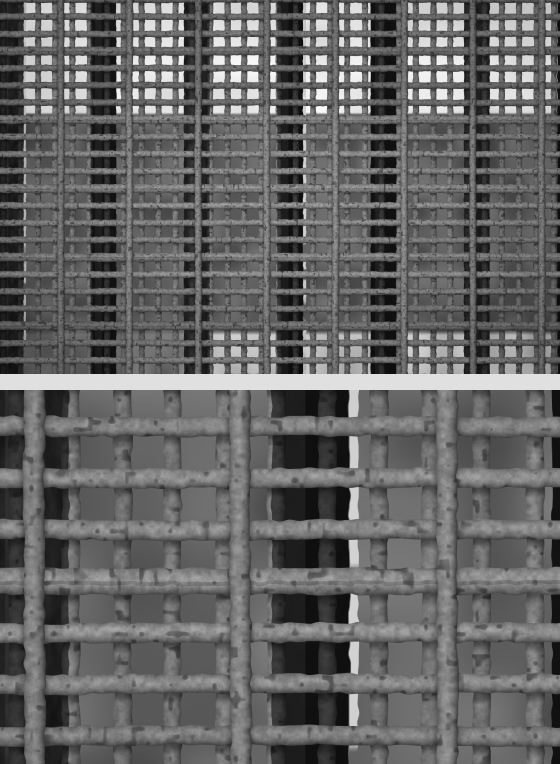
Top, the full canvas; bottom, a detail of the centre.
This texture is drawn by a Shadertoy shader. Its source:

```glsl
#define PITCH 0.1227        // spacing of front uprights, in canvas widths
#define UPRIGHT_PHASE 0.1085
#define ROW_PHASE 0.0859    // height of the lowest heavy rail
#define BACK_SHIFT -0.0095  // rear bars relative to the uprights
#define THIN_HALF 0.0058
#define HEAVY_HALF 0.0079
#define POST_PITCH 0.1667
#define POST_HALF 0.023
#define SKYLINE 0.465
#define METAL 0.47
#define GRAIN 0.22
#define VIGNETTE 0.75

float hash(vec2 p) {
    return fract(sin(dot(p, vec2(12.99, 78.23))) * 43758.5);
}

float noise(vec2 p) {
    vec2 i = floor(p), f = fract(p);
    f = f * f * (3.0 - 2.0 * f);
    return mix(mix(hash(i), hash(i + vec2(1, 0)), f.x),
               mix(hash(i + vec2(0, 1)), hash(i + vec2(1, 1)), f.x), f.y);
}

float fbm(vec2 p) {
    float sum = 0.0, amp = 0.5;
    for (int i = 0; i < 4; i++) {
        sum += amp * noise(p);
        p = p * 2.03 + 7.1;
        amp *= 0.5;
    }
    return sum;
}

// x: signed distance to the nearest bar centre, y: index of that bar
vec2 repeatBars(float x, float pitch, float phase) {
    float i = floor((x - phase) / pitch + 0.5);
    return vec2(x - phase - i * pitch, i);
}

float cover(float d, float halfWidth) {
    float aa = 0.7 / iResolution.x;
    return smoothstep(aa, -aa, abs(d) - halfWidth);
}

// Rounded, pitted metal; t runs -1..1 from the shaded to the lit side
float metal(float t, float tone, vec2 p) {
    float round = 1.0 - 0.38 * t * t + 0.14 * t;
    float grain = 1.0 + GRAIN * 2.0 * (fbm(p * 330.0) - 0.47);
    float pits = smoothstep(0.72, 0.95, noise(p * 230.0 + 31.0));
    return tone * round * grain * (1.0 - 0.35 * pits) * 1.1;
}

// Blurred surroundings: bright sky, grey middle, bright ground at the right
float backdrop(vec2 p) {
    float blur = noise(p * 24.0) - 0.5;
    float middle = 0.37 + 0.20 * blur;
    float sky = 0.90 + 0.12 * (noise(p * vec2(14.0, 20.0)) - 0.5);
    float ground = mix(0.48, 0.84, smoothstep(0.3, 0.38, p.x)) + 0.2 * blur;
    float shade = mix(middle, sky, smoothstep(-0.003, 0.003, p.y - SKYLINE));
    return mix(ground, shade, smoothstep(0.068, 0.078, p.y));
}

void mainImage(out vec4 fragColor, in vec2 fragCoord) {
    vec2 p = fragCoord / iResolution.x;
    float wobble = 0.0016 * (noise(p * 170.0) - 0.5);
    float sunlit = smoothstep(SKYLINE - 0.01, SKYLINE + 0.02, p.y);
    float shade = backdrop(p);

    // Dark posts, some with a pale edge
    vec2 post = repeatBars(p.x, POST_PITCH, 0.018);
    float postMask = cover(post.x + wobble, POST_HALF);
    float postTone = 0.05 + 0.14 * hash(vec2(post.y, 3.0)) * fbm(p * vec2(140.0, 60.0));
    postTone += 0.05 * cover(post.x + 0.009, 0.006);
    shade = mix(shade, postTone, postMask);
    float paleEdge = step(mod(post.y, 3.0), 0.5) * smoothstep(0.15, 0.4, noise(p * vec2(9.0, 45.0)));
    shade = mix(shade, 0.78, paleEdge * cover(post.x - 0.026 + wobble, 0.0025));

    // Rear bars, dim in front of the posts
    float pitch = PITCH / 4.0;
    vec2 rear = repeatBars(p.x, pitch, UPRIGHT_PHASE + BACK_SHIFT);
    float rearD = rear.x + 0.0014 * (hash(vec2(rear.y, 5.0)) - 0.5) + wobble;
    float rearTone = METAL * mix(0.90, 0.36, postMask) + 0.06 * (hash(vec2(rear.y, 8.0)) - 0.5);
    float rearShade = metal(-rearD / THIN_HALF, rearTone, p + 3.0);

    // Rails: every fourth one is heavy
    vec2 rail = repeatBars(p.y, pitch, ROW_PHASE);
    float heavy = step(mod(rail.y, 4.0), 0.5);
    float railHalf = mix(THIN_HALF, HEAVY_HALF, heavy);
    float bend = 0.0012 * (noise(vec2(p.x * 9.0, rail.y * 7.0)) - 0.5);
    float railD = rail.x + bend + wobble;

    // Contact shadow below each rail
    rearShade *= 1.0 - 0.4 * smoothstep(0.007, 0.0, abs(railD + railHalf));
    shade = mix(shade, rearShade, cover(rearD, THIN_HALF - 0.0005));

    float railTone = METAL + 0.07 * (hash(vec2(rail.y, 2.0)) - 0.5) - 0.08 * sunlit;
    float railShade = metal(railD / railHalf, railTone, p);
    railShade *= 1.0 - 0.18 * heavy * cover(railD + 0.001, 0.0012);

    // Front uprights, with a soft shadow on the rails
    vec2 upright = repeatBars(p.x, PITCH, UPRIGHT_PHASE);
    float uprightD = upright.x + 0.0012 * (noise(vec2(p.y * 8.0, upright.y * 5.0)) - 0.5) + wobble;
    railShade *= 1.0 - 0.3 * smoothstep(0.010, 0.005, abs(uprightD));
    shade = mix(shade, railShade, cover(railD, railHalf));
    float uprightTone = METAL + 0.05 * (hash(vec2(upright.y, 9.0)) - 0.5) - 0.06 * sunlit;
    float uprightShade = metal(-uprightD / THIN_HALF, uprightTone, p + 9.0);
    shade = mix(shade, uprightShade, cover(uprightD, THIN_HALF + 0.0003));

    // Darker corners
    vec2 centred = fragCoord / iResolution.xy - 0.5;
    shade *= 1.06 - VIGNETTE * dot(centred, centred) * (1.0 - 0.5 * sunlit);
    fragColor = vec4(vec3(clamp(shade, 0.0, 1.0)), 1.0);
}
```
